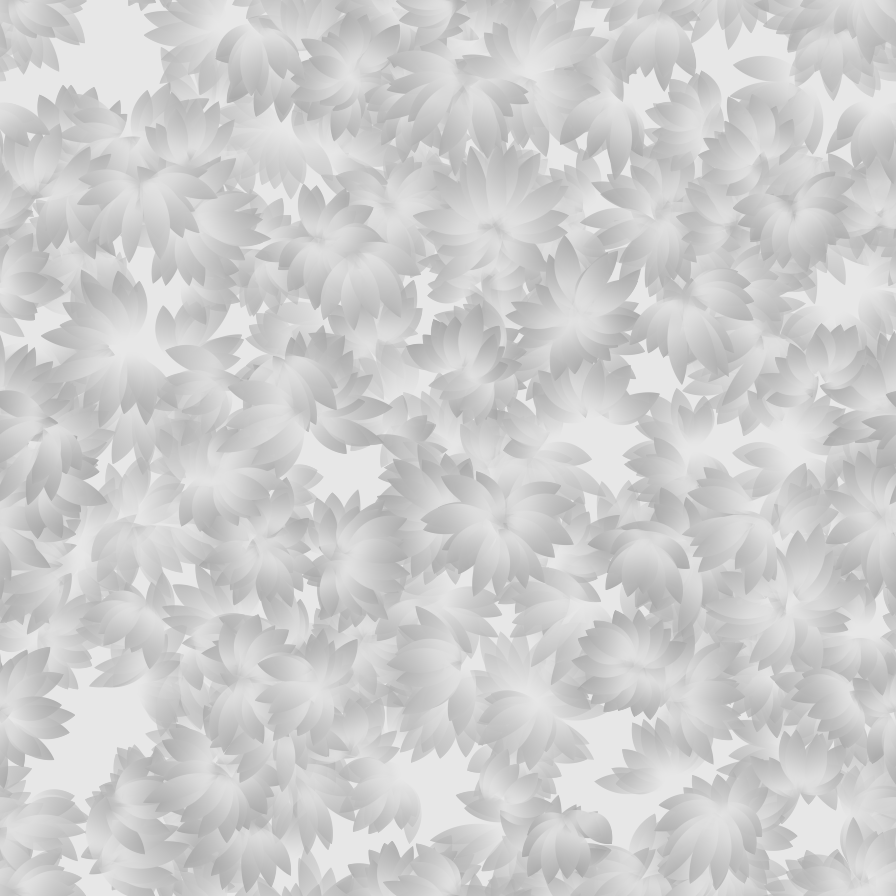
Write a Shadertoy shader that draws this pattern.

```glsl
// Tiling layers of pale grey leaf fans with pointed, overlapping petals.

const float CELLS = 7.0;   // fans per side in every layer
const int LAYERS = 5;

vec4 hash4(vec2 seed) {
    vec4 q = fract(seed.xyxy * vec4(0.1031, 0.1030, 0.0973, 0.1099));
    q += dot(q, q.wzxy + 33.33);
    return fract((q.xxyz + q.yzzw) * q.zywx);
}

// Blends one fan over the shade below; toCentre runs from the fan centre to the point.
float drawFan(float shade, vec2 toCentre, vec2 seed, float opacity, float pixel) {
    vec4 look = hash4(seed + 51.7);
    float heading = 6.2832 * look.x;
    float span = mix(1.9, 5.9, look.y * look.y);
    float size = mix(0.078, 0.108, look.z);
    float tipShade = mix(0.685, 0.745, look.w);
    float count = floor(span / 0.25);

    // Petals alternate sides, from the outer edges to the middle.
    for (float k = 0.0; k < count; k++) {
        vec4 rnd = hash4(seed * 1.37 + vec2(k * 3.17 + 103.0, k * 5.71 + 29.0));
        float side = mod(k, 2.0) < 0.5 ? 1.0 : -1.0;
        float outward = 1.0 - (k + 0.5) / count;
        float angle = heading + side * 0.5 * span * outward + 0.22 * (rnd.x - 0.5);
        vec2 axis = vec2(cos(angle), sin(angle));
        vec2 local = toCentre - 0.018 * (rnd.yz - 0.5);

        float len = size * mix(0.72, 1.0, rnd.w) * (1.0 - 0.15 * outward);
        float t = dot(local, axis) / len;
        if (t <= 0.0 || t >= 1.0) continue;

        // Slightly bent lens: narrow root, broad middle, sharp tip.
        float across = axis.x * local.y - axis.y * local.x;
        across += side * len * (0.05 + 0.2 * rnd.y) * t * (t - 1.0);
        float halfWidth = mix(0.0105, 0.0145, rnd.z) * 3.7 * t * pow(1.0 - t, 0.9);
        float cover = smoothstep(-0.7, 0.7, (halfWidth - abs(across)) / pixel);

        // Light root to dark tip, with a soft slope from rim to rim.
        float petal = mix(0.905, tipShade, smoothstep(0.0, 0.95, t));
        float rim = clamp(across / max(halfWidth, pixel), -1.0, 1.0);
        petal += (0.022 * side * rim + 0.03 * (rnd.x - 0.5)) * smoothstep(0.1, 0.5, t);

        shade = mix(shade, petal, cover * opacity * smoothstep(0.02, 0.4, t));
    }
    return shade;
}

void mainImage(out vec4 fragColor, in vec2 fragCoord) {
    vec2 uv = fragCoord / iResolution.xy;
    float pixel = 1.0 / iResolution.y;
    float shade = 0.906;

    for (int layer = 0; layer < LAYERS; layer++) {
        float depth = float(layer) / float(LAYERS - 1);
        float opacity = mix(0.55, 0.95, depth);
        vec2 p = uv + hash4(vec2(float(layer) * 7.3 + 2.0, 11.0)).xy;
        vec2 home = floor(p * CELLS);

        // Nearby cells, with wrapped seeds so the edges join.
        for (int j = -1; j <= 1; j++)
        for (int i = -1; i <= 1; i++) {
            vec2 cell = home + vec2(i, j);
            vec2 seed = floor(mod(cell + 0.5, CELLS)) + float(layer) * 17.0 + 3.0;
            vec2 toCentre = p - (cell + hash4(seed).xy) / CELLS;
            if (dot(toCentre, toCentre) < 0.0169)
                shade = drawFan(shade, toCentre, seed, opacity, pixel);
        }
    }
    fragColor = vec4(vec3(shade), 1.0);
}
```
